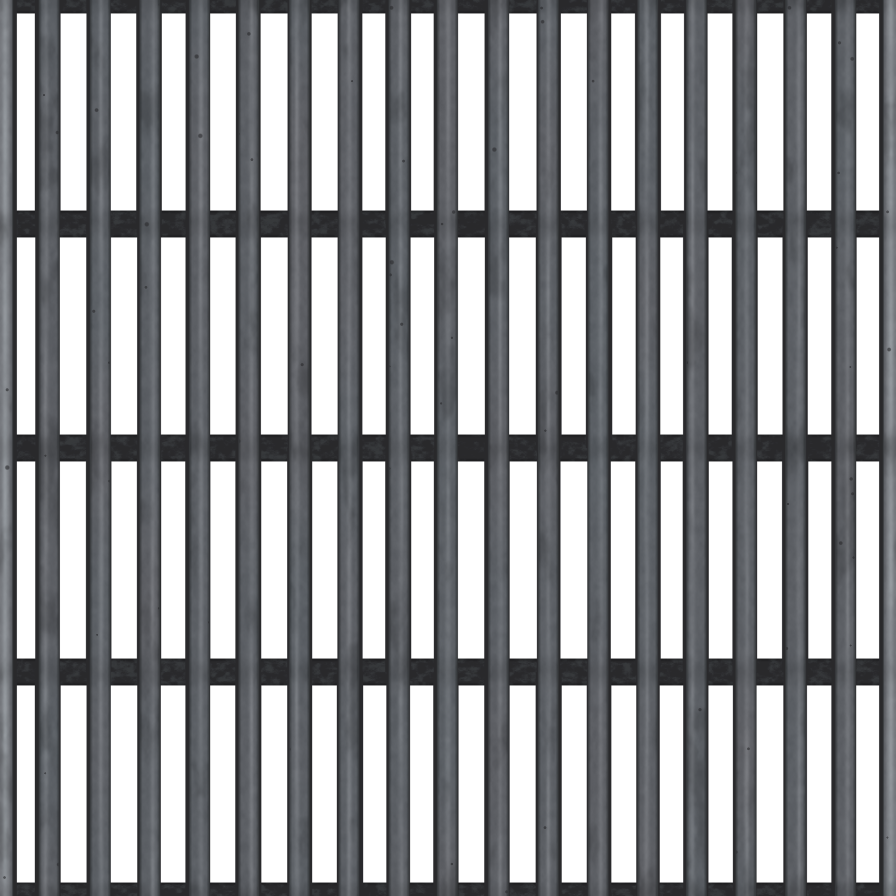
Reproduce this pattern procedurally as a Shadertoy shader.

```glsl
const vec2 REPEATS = vec2(18.0, 4.0);      // bars across, crossbars down
const float FACE_HALF = 0.190;             // half width of a bar face, in bar spacings
const float FRAME_HALF = 0.245;            // same for the two outermost bars
const float CROSS_HALF = 0.060;            // half height of a crossbar, in crossbar spacings
const vec2 SIDE_RANGE = vec2(0.025, 0.095); // visible width of the shaded bar sides
const float BAR_JITTER = 0.020;
const float GRAIN = 0.055;
const float PIT_CHANCE = 0.035;

const vec3 OPENING = vec3(1.0);
const vec3 STEEL = vec3(0.36, 0.37, 0.39);
const vec3 STEEL_LIGHT = vec3(0.45, 0.46, 0.48);
const vec3 STEEL_SHINE = vec3(0.58, 0.60, 0.62);
const vec3 STEEL_DARK = vec3(0.22, 0.23, 0.24);
const vec3 SHADOW = vec3(0.16, 0.16, 0.17);

float hash(vec2 p) {
    vec3 q = fract(vec3(p.xyx) * 0.1031);
    q += dot(q, q.yzx + 33.33);
    return fract((q.x + q.y) * q.z);
}

float noise(vec2 p) {
    vec2 i = floor(p);
    vec2 f = fract(p);
    f = f * f * (3.0 - 2.0 * f);
    return mix(mix(hash(i), hash(i + vec2(1.0, 0.0)), f.x),
               mix(hash(i + vec2(0.0, 1.0)), hash(i + vec2(1.0)), f.x), f.y);
}

float fbm(vec2 p) {
    float sum = 0.0;
    float amplitude = 0.5;
    for (int i = 0; i < 4; i++) {
        sum += amplitude * noise(p);
        p = p * 2.03 + 17.1;
        amplitude *= 0.5;
    }
    return sum;
}

// Antialiased coverage of the region where the distance is negative.
float cover(float dist, float pixel) {
    return clamp(0.5 - dist / pixel, 0.0, 1.0);
}

// Sparse small dents, one candidate per grid cell.
float pits(vec2 uv) {
    vec2 p = uv * 70.0;
    vec2 id = floor(p);
    vec2 center = 0.3 + 0.4 * vec2(hash(id + 3.1), hash(id + 8.7));
    float radius = mix(0.10, 0.24, hash(id + 5.3));
    float dent = 1.0 - smoothstep(radius * 0.4, radius, length(fract(p) - center));
    return dent * step(1.0 - PIT_CHANCE, hash(id));
}

vec3 barFace(float across, float bar, vec2 uv) {
    float stripeAt = mix(-0.45, 0.45, hash(vec2(bar, 4.0)));
    float stripe = exp(-pow((across - stripeAt) / 0.28, 2.0));
    float streaks = noise(vec2(uv.x * 260.0, uv.y * 9.0 + bar));
    vec3 color = mix(STEEL, STEEL_LIGHT, stripe * (0.5 + 0.7 * streaks));
    color = mix(color, STEEL_DARK, 0.65 * smoothstep(0.72, 1.0, abs(across)));
    return color + vec3(-0.008, 0.004, 0.006) * (noise(uv * 6.0 + bar) - 0.3);
}

vec3 frameFace(float across, vec2 uv) {
    float shine = exp(-pow((abs(across) - 0.42) / 0.24, 2.0));
    vec3 color = mix(STEEL_LIGHT, STEEL_SHINE, shine * (0.6 + 0.4 * noise(uv * 14.0)));
    return mix(color, STEEL, smoothstep(0.68, 1.0, abs(across)));
}

void mainImage(out vec4 fragColor, in vec2 fragCoord) {
    vec2 uv = fragCoord / iResolution.xy;
    vec2 grid = uv * REPEATS;
    vec2 pixel = 1.2 * REPEATS / iResolution.xy;
    float bar = floor(grid.x + 0.5);
    float row = floor(grid.y);
    bool isFrame = bar < 0.5 || bar > REPEATS.x - 0.5;

    // Crossbars behind the bars
    float crossY = grid.y - floor(grid.y + 0.5);
    float crossDist = abs(crossY) - CROSS_HALF;
    float crossGrain = fbm(uv * vec2(130.0, 190.0));
    vec3 crossColor = mix(SHADOW, STEEL_DARK, 0.9 * smoothstep(0.35, 0.75, crossGrain));
    crossColor *= 1.0 - 0.3 * smoothstep(-0.018, 0.0, crossDist);
    vec3 color = mix(OPENING, crossColor, cover(crossDist, pixel.y));

    // Shaded sides, uneven from bar to bar and row to row
    float jitter = isFrame ? 0.0 : BAR_JITTER * (2.0 * hash(vec2(bar, 1.0)) - 1.0);
    float x = grid.x - bar - jitter;
    float halfWidth = isFrame ? FRAME_HALF : FACE_HALF;
    float lean = hash(vec2(bar, 2.0));
    float sideMix = x < 0.0 ? lean : 1.0 - lean;
    float rowShift = 0.4 * (hash(vec2(bar, row + 20.0)) - 0.5);
    float side = mix(SIDE_RANGE.x, SIDE_RANGE.y, clamp(sideMix + rowShift, 0.0, 1.0));
    if (isFrame) side = SIDE_RANGE.y;
    float faceDist = abs(x) - halfWidth;
    vec3 sideColor = mix(STEEL_DARK, SHADOW, smoothstep(0.0, 0.035, faceDist));
    color = mix(color, sideColor, cover(faceDist - side, pixel.x));

    // Lit faces with grain, stains and dents
    float across = x / halfWidth;
    vec3 face = isFrame ? frameFace(across, uv) : barFace(across, bar, uv);
    face += GRAIN * (fbm(uv * vec2(170.0, 110.0)) - 0.47);
    face *= 1.0 - 0.14 * smoothstep(0.52, 0.75, fbm(uv * vec2(38.0, 16.0) + bar));
    face *= 1.0 - 0.10 * (1.0 - smoothstep(0.0, 0.09, abs(crossY)));
    face = mix(face, SHADOW, 0.6 * pits(uv));
    color = mix(color, face, cover(faceDist, pixel.x));

    fragColor = vec4(clamp(color, 0.0, 1.0), 1.0);
}
```
